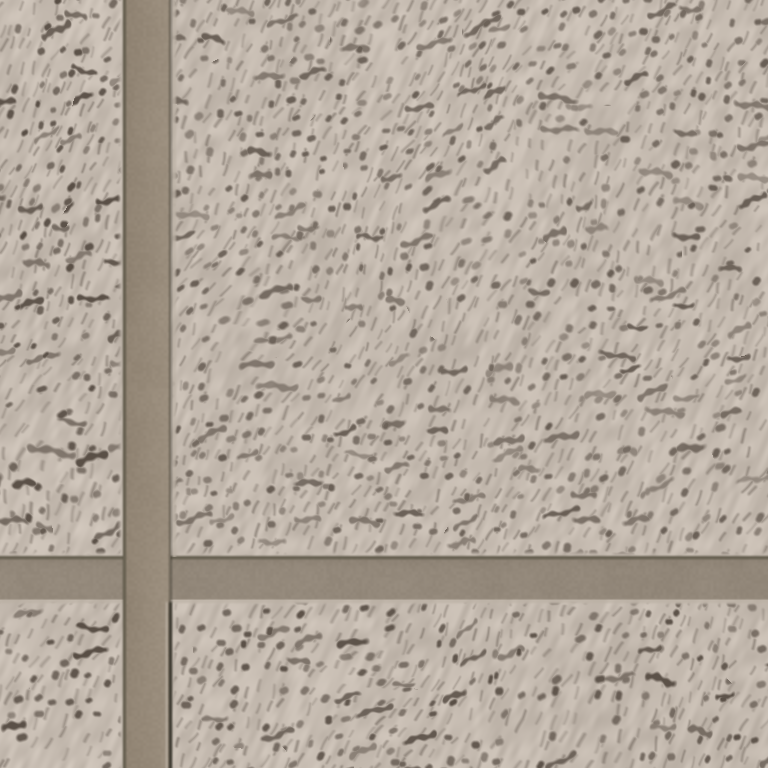
Give the GLSL for this texture, as a WebGL 2 fragment shader.

```glsl
#version 300 es
precision highp float;
uniform vec2 u_resolution;
out vec4 fragColor;

#define RAIL_X vec2(0.161, 0.222)
#define RAIL_Y vec2(0.219, 0.275)
#define PLASTER vec3(0.785, 0.745, 0.703)
#define PIT vec3(0.31, 0.27, 0.235)
#define RAIL_COLOR vec3(0.585, 0.535, 0.470)
#define CROSS_COLOR vec3(0.575, 0.532, 0.478)
#define SEAM_COLOR vec3(0.36, 0.34, 0.28)
#define LIP_COLOR vec3(0.73, 0.69, 0.64)
#define SOFTNESS 0.0024
#define WARP 0.016

float hash(vec2 p) {
  vec3 q = fract(vec3(p.xyx) * 0.1031);
  q += dot(q, q.yzx + 33.33);
  return fract((q.x + q.y) * q.z);
}

vec2 hash2(vec2 p) {
  return vec2(hash(p), hash(p + 57.3));
}

float noise(vec2 p) {
  vec2 i = floor(p), f = fract(p);
  f = f * f * (3.0 - 2.0 * f);
  return mix(mix(hash(i), hash(i + vec2(1, 0)), f.x),
             mix(hash(i + vec2(0, 1)), hash(i + vec2(1, 1)), f.x), f.y);
}

float softEdge() {
  return max(SOFTNESS, 0.8 / u_resolution.y);
}

// Jittered capsules: one possible mark in each cell
float marks(vec2 p, vec2 cell, float halfLength, float radius,
            float angle, float spread, float density, float beading) {
  vec2 home = floor(p / cell);
  float ink = 0.0;
  for (int y = -1; y <= 1; y++)
  for (int x = -1; x <= 1; x++) {
    vec2 id = home + vec2(x, y);
    vec2 rnd = hash2(id + 11.7), kind = hash2(id + 91.1);
    vec2 q = p - (id + 0.5 + (rnd - 0.5) * vec2(0.8, 0.6)) * cell;
    float a = angle + (kind.x - 0.5) * spread;
    q = vec2(cos(a) * q.x + sin(a) * q.y, cos(a) * q.y - sin(a) * q.x);
    q.y += 0.08 * halfLength * sin(q.x * 190.0 + kind.y * 6.3);
    float reach = halfLength * mix(0.45, 1.0, rnd.x);
    float r = radius * mix(0.75, 1.15, kind.y);
    r *= 1.0 + beading * sin(q.x * 410.0 + rnd.y * 6.3);
    float d = length(vec2(max(abs(q.x) - reach, 0.0), q.y)) - r;
    float cover = 1.0 - smoothstep(-softEdge(), softEdge(), d);
    float present = step(hash(id + 203.9), density);
    ink = max(ink, cover * present * mix(0.5, 1.0, hash(id + 151.3)));
  }
  return ink;
}

// Pitted plaster: slanted scratches, rows of holes, longer fissures
vec3 plaster(vec2 p, vec2 panel) {
  vec2 s = p + panel * vec2(3.17, 5.71) + 2.0;
  vec2 w = s + WARP * (vec2(noise(s * 7.0), noise(s * 6.0 + 40.0)) - 0.5) * 2.0;
  float crowd = noise(s * 6.0 + 9.0);
  float depth = mix(0.92, 0.78, panel.x * panel.y);

  float scratches = marks(w, vec2(0.015, 0.025), 0.0085, 0.0018, 1.15, 0.5, 0.78, 0.0);
  float holes = marks(w + 0.4, vec2(0.023, 0.025), 0.0022, 0.0040, 0.7, 1.6,
                      mix(0.38, 0.72, crowd), 0.0);
  float fissures = marks(w + 0.9, vec2(0.062, 0.042), 0.021, 0.0037, 0.16, 0.75,
                         mix(0.55, 0.28, crowd), 0.28);
  float ink = max(scratches * 0.40, max(holes, fissures) * depth);

  // Keep the cut edge of each panel clean
  vec2 gap = max(max(RAIL_X.x - p.x, p.x - RAIL_X.y) * vec2(1, 0)
               + max(RAIL_Y.x - p.y, p.y - RAIL_Y.y) * vec2(0, 1), 0.0);
  ink *= smoothstep(0.001, 0.009, min(gap.x, gap.y));

  // Leaning relief and broad stains
  vec2 lean = vec2(s.x - 0.42 * s.y, s.y);
  float relief = noise(lean * vec2(120.0, 48.0)) - 0.5;
  float stain = noise(s * 4.0) - 0.5;
  vec3 base = PLASTER + 0.085 * relief + 0.025 * stain - 0.012;
  return mix(base, PIT, ink);
}

float band(float x, vec2 limits, float soft) {
  return smoothstep(limits.x - soft, limits.x + soft, x)
       * (1.0 - smoothstep(limits.y - soft, limits.y + soft, x));
}

float line(float x, float center, float halfWidth) {
  return 1.0 - smoothstep(0.0, halfWidth + 0.5 / u_resolution.y, abs(x - center));
}

void main() {
  vec2 p = gl_FragCoord.xy / u_resolution;
  float edge = max(0.0012, 0.7 / u_resolution.y);
  vec2 panel = step(vec2(RAIL_X.y, RAIL_Y.y), p);
  vec3 color = plaster(p, panel);
  float grain = (noise(p * 260.0) - 0.5) * 0.022 + (noise(p * 25.0) - 0.5) * 0.018;

  // Cross rail with dark upper seam and pale lower lip
  vec3 cross = CROSS_COLOR + grain - 0.02 * smoothstep(0.255, 0.275, p.y);
  color = mix(color, cross, band(p.y, RAIL_Y, edge));
  color = mix(color, SEAM_COLOR, 0.75 * line(p.y, RAIL_Y.y - 0.001, 0.004));
  color = mix(color, LIP_COLOR, 0.6 * line(p.y, RAIL_Y.x - 0.002, 0.004));

  // Upright rail lies over the cross rail
  float below = 1.0 - smoothstep(RAIL_Y.x - 0.006, RAIL_Y.x, p.y);
  vec3 upright = RAIL_COLOR + grain + 0.025 * (p.x - 0.19) / 0.03;
  color = mix(color, LIP_COLOR, 0.6 * line(p.x, RAIL_X.y + 0.005, 0.004) * panel.y);
  color = mix(color, upright, band(p.x, RAIL_X, edge));
  color = mix(color, SEAM_COLOR, 0.75 * line(p.x, RAIL_X.x + 0.001, 0.004));
  color = mix(color, LIP_COLOR, 0.6 * line(p.x, RAIL_X.y - 0.005, 0.003) * below);
  color = mix(color, SEAM_COLOR * 0.6, line(p.x, RAIL_X.y, 0.004) * mix(0.4, 0.9, below));
  fragColor = vec4(color, 1.0);
}
```
